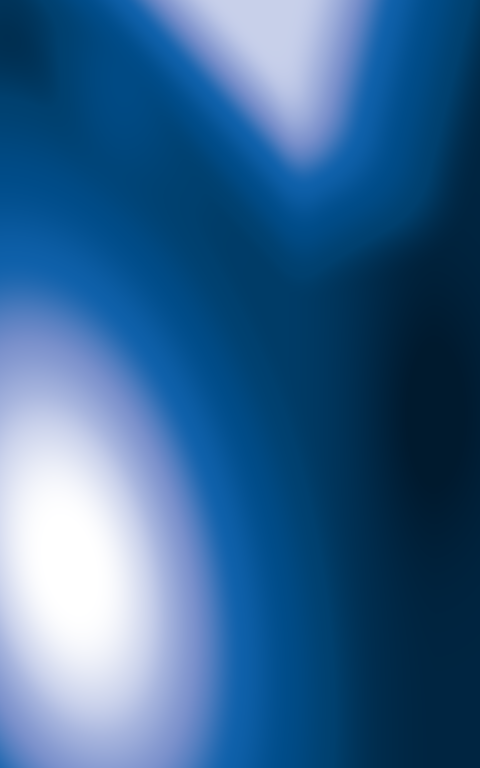
Reproduce this background procedurally as a WebGL 1 fragment shader.

```glsl
precision highp float;
// Soft out-of-focus light: two pale glows over a deep blue backdrop.

uniform vec2 u_resolution;

#define ASPECT 0.625
#define OVAL_CENTER vec2(0.091, 0.264)
#define OVAL_AXIS vec2(0.24, -0.97)
#define OVAL_RADII vec2(0.336, 0.172)
#define OVAL_FALLOFF 0.56
#define WEDGE_FALLOFF 3.4
#define WEDGE_PEAK 0.84
#define BASE_LEVEL 0.18
#define BLEND 0.08

// Smooth maximum with blend width k.
float smoothMax(float a, float b, float k) {
  float h = max(k - abs(a - b), 0.0) / k;
  return max(a, b) + 0.25 * h * h * k;
}

// Gaussian spot with separate horizontal and vertical radii.
float spot(vec2 p, vec2 center, vec2 radii) {
  vec2 q = (p - center) / radii;
  return exp(-dot(q, q));
}

// Large tilted oval glow with a white core.
float ovalLight(vec2 p) {
  vec2 q = p - OVAL_CENTER;
  vec2 across = vec2(-OVAL_AXIS.y, OVAL_AXIS.x);
  float r = length(vec2(dot(q, OVAL_AXIS), dot(q, across)) / OVAL_RADII);
  return 1.0 - OVAL_FALLOFF * r * r / (r + 0.55);
}

// Downward wedge bounded by three soft planes.
float wedgeLight(vec2 p) {
  float left = dot(p - vec2(0.293, 0.896), vec2(-0.96, -0.87));
  float right = dot(p - vec2(0.456, 0.922), vec2(0.97, -0.24));
  float tip = dot(p - vec2(0.414, 0.805), vec2(0.5, -0.87));
  float d = smoothMax(smoothMax(left, right, 0.035), tip, 0.035);
  return -smoothMax(WEDGE_FALLOFF * d - 0.66, -WEDGE_PEAK, 0.12);
}

// Dim backdrop, darker towards the right and at the left edge.
float backdropLight(vec2 p) {
  float level = BASE_LEVEL - 0.12 * smoothstep(0.36, 0.57, p.x);
  level += 0.16 * spot(p, vec2(0.16, 0.896), vec2(0.09, 0.16));
  level -= 0.12 * spot(p, vec2(0.015, 0.87), vec2(0.07, 0.14));
  level -= 0.08 * spot(p, vec2(0.56, 0.46), vec2(0.08, 0.17));
  return level;
}

// Colour ramp from navy through blue and lavender to white.
vec3 lightColor(float t) {
  vec3 navy = vec2(0.0, 1.0).xxx + vec3(0.0, 0.10, 0.18);
  vec3 teal = vec3(0.0, 0.25, 0.43);
  vec3 blue = vec3(0.0, 0.30, 0.54);
  vec3 azure = vec3(0.06, 0.38, 0.67);
  vec3 lavender = vec3(0.46, 0.55, 0.79);
  vec3 pale = vec3(0.73, 0.77, 0.90);
  vec3 c = mix(navy, teal, clamp(t / 0.2, 0.0, 1.0));
  c = mix(c, blue, smoothstep(0.18, 0.40, t));
  c = mix(c, azure, smoothstep(0.36, 0.56, t));
  c = mix(c, lavender, smoothstep(0.53, 0.71, t));
  c = mix(c, pale, smoothstep(0.66, 0.86, t));
  return mix(c, vec3(1.0), smoothstep(0.78, 0.98, t));
}

void main() {
  vec2 p = gl_FragCoord.xy / u_resolution * vec2(ASPECT, 1.0);
  float light = smoothMax(backdropLight(p), wedgeLight(p), BLEND);
  light = smoothMax(light, ovalLight(p), BLEND);
  gl_FragColor = vec4(lightColor(light), 1.0);
}
```
